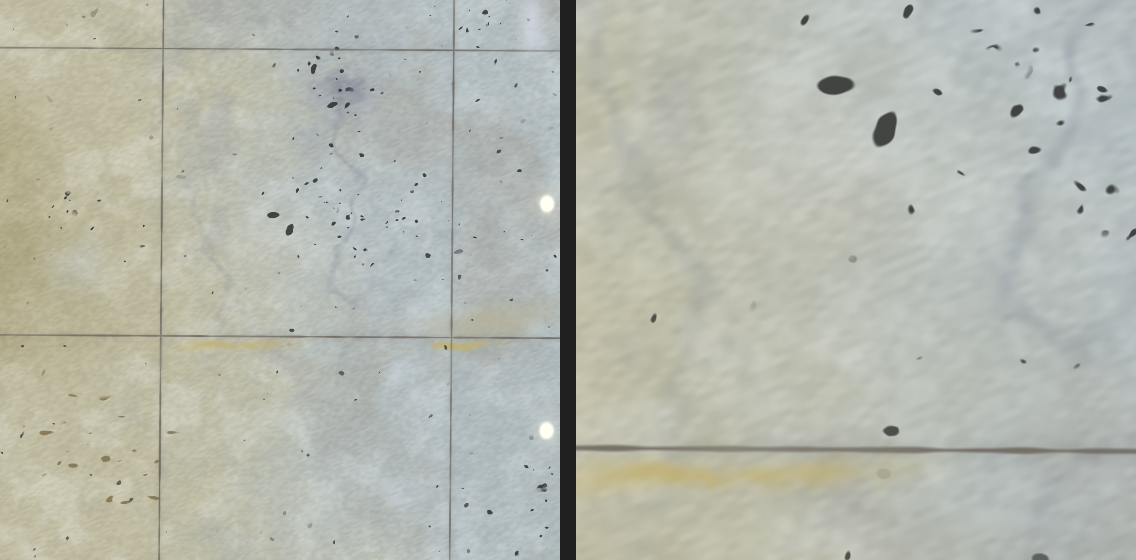
Left: the whole. Right: its middle third, enlarged.
This texture is drawn by a three.js fragment shader. Its source:

```glsl
// Worn travertine floor: large square tiles, warm to cool light, pits, stains and lamp glints.
varying vec2 vUv;

const vec2 TILE_PITCH = vec2(0.519, 0.513);
const vec2 TILE_ORIGIN = vec2(0.284, 0.402);
const vec2 JOINT_SKEW = vec2(0.008, -0.006);
const float JOINT_HALF_WIDTH = 0.0014;
const float EDGE_SOFTNESS = 0.0013;
const float CLOUD_SCALE = 6.0;
const float GRAIN_STRENGTH = 0.055;

const vec3 CREAM = vec3(0.785, 0.775, 0.705);
const vec3 BEIGE = vec3(0.750, 0.735, 0.635);
const vec3 TAN = vec3(0.670, 0.640, 0.500);
const vec3 COOL = vec3(0.705, 0.745, 0.755);
const vec3 GREY = vec3(0.665, 0.675, 0.655);
const vec3 SLATE = vec3(0.520, 0.545, 0.590);
const vec3 OCHRE = vec3(0.760, 0.690, 0.430);
const vec3 RUST = vec3(0.470, 0.400, 0.250);
const vec3 PIT = vec3(0.170, 0.180, 0.170);
const vec3 JOINT = vec3(0.440, 0.415, 0.380);

float hash(vec2 p) {
  vec3 q = fract(vec3(p.xyx) * 0.1031);
  q += dot(q, q.yzx + 33.33);
  return fract((q.x + q.y) * q.z);
}

float noise(vec2 p) {
  vec2 i = floor(p), f = fract(p);
  f = f * f * (3.0 - 2.0 * f);
  return mix(mix(hash(i), hash(i + vec2(1, 0)), f.x),
             mix(hash(i + vec2(0, 1)), hash(i + vec2(1, 1)), f.x), f.y);
}

float fbm(vec2 p) {
  float sum = 0.0, amp = 0.5;
  for (int i = 0; i < 5; i++) {
    sum += amp * noise(p);
    p = mat2(0.8, 0.6, -0.6, 0.8) * p * 2.03 + 17.3;
    amp *= 0.5;
  }
  return sum / 0.97;
}

// Soft elliptical patch, 1 at the centre
float patchAt(vec2 p, vec2 centre, vec2 radius) {
  vec2 q = (p - centre) / radius;
  return exp(-dot(q, q));
}

// Scattered irregular holes; density is the chance that a cell holds one
float pits(vec2 p, vec2 scale, float density, float seed) {
  vec2 cell = floor(p * scale);
  float cover = 0.0;
  for (int y = -1; y <= 1; y++) {
    for (int x = -1; x <= 1; x++) {
      vec2 id = cell + vec2(x, y);
      vec2 q = p * scale - id - vec2(hash(id + seed), hash(id + seed + 41.7));
      float angle = 2.4 * (hash(id + seed + 7.1) - 0.3);
      q = mat2(cos(angle), -sin(angle), sin(angle), cos(angle)) * q;
      q.y *= 1.0 + 1.3 * hash(id + seed + 3.9);
      float size = hash(id + seed + 23.0);
      float radius = mix(0.09, 0.30, size * size);
      float d = (length(q) - radius + 0.22 * (noise(p * scale * 4.0) - 0.5)) / scale.y;
      float present = smoothstep(0.0, 0.04, density - hash(id + seed + 59.0));
      cover = max(cover, present * (1.0 - smoothstep(-EDGE_SOFTNESS, EDGE_SOFTNESS, d)));
    }
  }
  return cover;
}

// Lamp reflection: white core with a faint halo
float glint(vec2 p, vec2 centre) {
  float d = length((p - centre) * vec2(1.0, 0.85));
  return 1.0 - smoothstep(0.007, 0.017, d) + 0.35 * exp(-d * d / 0.0006);
}

void main() {
  vec2 p = vUv;
  vec2 warp = p + 0.07 * (vec2(fbm(p * 7.0), fbm(p * 7.0 + 31.0)) - 0.5);
  vec2 grid = (p - TILE_ORIGIN - JOINT_SKEW * p.yx) / TILE_PITCH;
  float tileTone = hash(floor(grid) + 12.0) - 0.5;
  float cloud = fbm(p * CLOUD_SCALE + floor(grid) * 5.0);
  float mottle = fbm(p * 24.0 + 9.0);

  // Stone clouds, warm at the left and cool at the right
  float cool = smoothstep(0.20, 0.78, warp.x + 0.12 * (p.y - 0.5) + 0.35 * (cloud - 0.5));
  vec3 color = mix(BEIGE, COOL, cool);
  color = mix(color, mix(CREAM, COOL + 0.03, cool), 0.7 * smoothstep(0.48, 0.70, mottle));
  color = mix(color, GREY, 0.65 * smoothstep(0.48, 0.72, fbm(p * 8.0 + 50.0)) * smoothstep(0.1, 0.4, p.x));
  float tanPatch = patchAt(warp, vec2(0.04, 0.50), vec2(0.16, 0.14)) + 0.6 * patchAt(warp, vec2(0.0, 0.73), vec2(0.10));
  color = mix(color, TAN, min(0.8, tanPatch * (0.35 + cloud)));

  // Pale rounds and blue-grey veins
  float pale = patchAt(warp, vec2(0.135, 0.52), vec2(0.055, 0.045)) + patchAt(warp, vec2(0.48, 0.55), vec2(0.06, 0.05));
  color = mix(color, vec3(0.755, 0.765, 0.73), 0.65 * pale);
  float vein = 1.0 - smoothstep(0.0, 0.035, abs(fbm(p * 4.0 + 3.0) - 0.5));
  float veinArea = patchAt(p, vec2(0.54, 0.62), vec2(0.22, 0.28));
  float bruise = patchAt(warp, vec2(0.62, 0.86), vec2(0.07, 0.06)) + 0.5 * patchAt(warp, vec2(0.54, 0.76), vec2(0.035, 0.07));
  color = mix(color, SLATE, clamp(0.35 * vein * veinArea + 0.7 * bruise * smoothstep(0.25, 0.65, mottle), 0.0, 0.8));

  // Fine slanted grain
  vec2 slant = vec2(p.x + 0.4 * p.y, p.y - 0.4 * p.x);
  color += GRAIN_STRENGTH * (noise(slant * vec2(110, 240)) + mottle - 1.0) + 0.018 * tileTone;

  // Stains near the middle joint
  float ochre = patchAt(warp, vec2(0.42, 0.39), vec2(0.085, 0.009)) + patchAt(warp, vec2(0.82, 0.387), vec2(0.06, 0.008));
  float band = patchAt(warp, vec2(0.88, 0.425), vec2(0.12, 0.025));
  color = mix(color, BEIGE * 0.95, 0.75 * band);
  color = mix(color, OCHRE, min(0.75, ochre * smoothstep(0.2, 0.6, mottle)));

  // Pits gather in clusters
  float cluster = patchAt(p, vec2(0.66, 0.61), vec2(0.15, 0.09)) + patchAt(p, vec2(0.61, 0.86), vec2(0.07))
    + patchAt(p, vec2(0.88, 0.96), vec2(0.09, 0.06)) + 0.7 * patchAt(p, vec2(0.16, 0.63), vec2(0.09, 0.04))
    + patchAt(p, vec2(0.97, 0.13), vec2(0.06, 0.09)) + 0.8 * patchAt(p, vec2(0.94, 0.56), vec2(0.07, 0.03));
  float density = 0.035 + 0.32 * cluster * smoothstep(0.3, 0.6, mottle);
  color = mix(color, PIT, 0.85 * pits(p, vec2(62), density, 5.0));
  color = mix(color, PIT, 0.85 * pits(p, vec2(30), 0.55 * density, 83.0));
  float rustArea = 0.65 * patchAt(p, vec2(0.20, 0.18), vec2(0.09, 0.10));
  color = mix(color, RUST, 0.75 * pits(p, vec2(20, 48), rustArea, 131.0));
  float hole = patchAt(warp, vec2(0.488, 0.618), vec2(0.012, 0.008)) + patchAt(warp, vec2(0.527, 0.59), vec2(0.005, 0.011));
  color = mix(color, PIT, 0.85 * smoothstep(0.3, 0.5, hole));

  // Thin joints with uneven wear
  vec2 toJoint = abs(fract(grid + 0.5) - 0.5) * TILE_PITCH;
  toJoint += 0.0012 * (noise(p * 45.0) - 0.5);
  vec2 line = 1.0 - smoothstep(JOINT_HALF_WIDTH - EDGE_SOFTNESS, JOINT_HALF_WIDTH + EDGE_SOFTNESS, toJoint);
  color *= 1.0 - 0.07 * exp(-min(toJoint.x, toJoint.y) / 0.005);
  color = mix(color, JOINT, max(line.x, line.y) * mix(0.55, 1.0, noise(p * 14.0)));

  // Reflected lamps
  float sheen = 0.6 * patchAt(p, vec2(0.95, 0.97), vec2(0.022, 0.06));
  float lamps = glint(p, vec2(0.977, 0.636)) + glint(p, vec2(0.976, 0.231));
  color = mix(color, vec3(0.86, 0.87, 0.92), sheen);
  color = mix(color, vec3(1.0, 1.0, 0.95), min(lamps, 1.0));
  gl_FragColor = vec4(clamp(color, 0.0, 1.0), 1.0);
}
```
